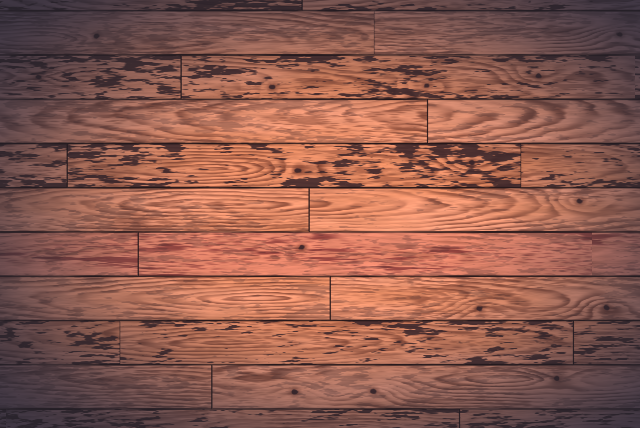
This texture is drawn by a Shadertoy shader. Its source:

```glsl
// Weathered floor boards: staggered rows of planks with arched grain, knots,
// soot and thin seams. Each plank seeds its own ring field, which layered sines
// warp; cellular noise scatters flecks, and a cool vignette closes the edges.

const float ASPECT = 1.5;          // layout width for a height of 1
const float ROW_HEIGHT = 0.1034;
const float TOP_SEAM = 0.0250;     // distance of the first seam from the top
const float PLANK_LENGTH = 1.063;
const float ROSY_ROW = 6.0;
// Main joint of each row, as a fraction of the width
const float STAGGER[11] = float[11](0.472, 0.585, 0.283, 0.668, 0.105, 0.483,
                                    0.216, 0.516, 0.896, 0.331, 0.718);

const vec3 PALE_WOOD  = vec3(1.00, 0.64, 0.50);
const vec3 AMBER_WOOD = vec3(0.88, 0.51, 0.33);
const vec3 ROSY_WOOD  = vec3(0.92, 0.52, 0.43);
const vec3 GRAIN      = vec3(0.46, 0.23, 0.17);
const vec3 RED_FLECK  = vec3(0.46, 0.17, 0.18);
const vec3 SOOT       = vec3(0.22, 0.14, 0.16);
const vec3 SEAM       = vec3(0.13, 0.08, 0.09);
const vec3 SHADOW     = vec3(0.22, 0.19, 0.235);

float hash(vec2 p) {
    return fract(sin(dot(p, vec2(127.1, 311.7))) * 43758.55);
}

float valueNoise(vec2 p) {
    vec2 i = floor(p), f = fract(p);
    f = f * f * (3.0 - 2.0 * f);
    vec2 e = vec2(1.0, 0.0);
    return mix(mix(hash(i), hash(i + e), f.x),
               mix(hash(i + e.yx), hash(i + e.xx), f.x), f.y);
}

float layeredNoise(vec2 p) {
    return 0.5 * valueNoise(p) + 0.3 * valueNoise(p * 2.1 + 7.3)
         + 0.2 * valueNoise(p * 4.3 + 3.1);
}

// Distance to the nearest jittered cell point
float cellular(vec2 p) {
    vec2 cell = floor(p);
    float nearest = 2.0;
    for (int j = -1; j <= 1; j++)
    for (int i = -1; i <= 1; i++) {
        vec2 c = cell + vec2(i, j);
        vec2 point = c + vec2(hash(c), hash(c + 19.7));
        nearest = min(nearest, length(p - point));
    }
    return nearest;
}

// Offset from the nearest knot along a plank
vec2 knotOffset(vec2 p, float seed) {
    const float SPACING = 0.40;
    vec2 nearest = vec2(1.0);
    for (int i = -1; i <= 1; i++) {
        vec2 c = vec2(floor(p.x / SPACING) + float(i), seed);
        float x = (c.x + 0.5 + 0.7 * (hash(c) - 0.5)) * SPACING;
        vec2 offset = p - vec2(x, 0.055 * (hash(c + 5.3) - 0.5));
        bool present = hash(c + 9.1) > 0.5;
        if (present && length(offset) < length(nearest)) nearest = offset;
    }
    return nearest;
}

// Strength of the growth rings: long arches that swell around knots
float growthRings(vec2 p, vec2 knot, float seed) {
    vec2 heart = vec2(ASPECT * hash(vec2(seed, 2.0)), 0.05 * (hash(vec2(seed, 4.0)) - 0.5));
    vec2 q = (p - heart) * vec2(0.08, 1.0);
    float warp = sin(p.x * 7.0 + seed) + 0.5 * sin(p.x * 19.0 + p.y * 50.0 + seed * 2.0)
               + 0.2 * sin(p.x * 47.0 - p.y * 110.0);
    vec2 k = knot * vec2(14.0, 38.0);
    float radius = length(q) + 0.0025 * warp + 0.022 * exp(-dot(k, k))
                 + 0.006 * layeredNoise(p * vec2(9.0, 60.0) + seed);
    float phase = fract(radius * 125.0);
    return smoothstep(0.2, 0.8, phase) * (1.0 - smoothstep(0.8, 1.0, phase));
}

float lineMask(float d, float halfWidth, float px) {
    return 1.0 - smoothstep(halfWidth - px, halfWidth + px, abs(d));
}

vec3 plankColor(vec2 p, float row, float seed) {
    float rosy = 1.0 - step(0.5, abs(row - ROSY_ROW));
    float dirt = mix(0.3, 1.0, mod(row + 1.0, 2.0)) * (1.0 - 0.7 * rosy);
    vec2 knot = knotOffset(p, seed);
    vec2 shifted = p + vec2(seed * 3.7, row);

    // Wood tone, fibres and rings
    float tone = layeredNoise(shifted * vec2(3.0, 22.0));
    float pale = 0.9 * tone + 0.3 * hash(vec2(seed, 8.0)) + 0.25 * (1.0 - dirt);
    vec3 col = mix(mix(AMBER_WOOD, PALE_WOOD, pale), ROSY_WOOD, 0.7 * rosy);
    col *= 0.88 + 0.24 * layeredNoise(shifted * vec2(22.0, 190.0));
    float rings = growthRings(p, knot, seed);
    float ringDepth = smoothstep(0.25, 0.75, layeredNoise(shifted * vec2(7.0, 30.0)));
    col = mix(col, GRAIN, rings * (0.1 + 0.6 * ringDepth) * (1.0 - 0.5 * rosy));

    // Short flecks and long hairline streaks
    float patches = smoothstep(0.35, 0.65, valueNoise(shifted * vec2(4.0, 25.0)));
    float fleck = 1.0 - smoothstep(0.1, 0.4, cellular(shifted * vec2(22.0, 170.0)));
    float streak = smoothstep(0.56, 0.70, layeredNoise(shifted * vec2(8.0, 95.0)));
    col = mix(col, mix(GRAIN, RED_FLECK, rosy), patches * max(0.4 * fleck, (0.4 + 0.3 * rosy) * streak));

    // Soot breaks up along the fibres and gathers at plank edges
    float edge = smoothstep(0.25, 0.5, abs(p.y) / ROW_HEIGHT);
    float sootArea = valueNoise(shifted * vec2(5.0, 24.0) + 3.0) + 0.25 * edge;
    float soot = layeredNoise(shifted * vec2(26.0, 130.0)) + 0.35 * sootArea + 0.08 * rings;
    col = mix(col, SOOT, 0.85 * dirt * smoothstep(0.76, 0.92, soot));

    // Knots
    float r = length(knot * vec2(0.8, 1.0)) + 0.003 * valueNoise(p * 160.0);
    col = mix(col, GRAIN, 0.45 * (1.0 - smoothstep(0.006, 0.018, r)));
    return mix(col, SOOT, 0.9 * (1.0 - smoothstep(0.005, 0.009, r)));
}

void mainImage(out vec4 fragColor, in vec2 fragCoord) {
    vec2 uv = fragCoord / iResolution.xy;
    float px = 0.6 / iResolution.y;

    // Row and plank under this point
    float rowCoord = (1.0 - uv.y - TOP_SEAM) / ROW_HEIGHT + 1.0;
    float row = floor(rowCoord);
    vec2 p = vec2(uv.x * ASPECT, (fract(rowCoord) - 0.5) * ROW_HEIGHT);
    float along = (p.x - STAGGER[clamp(int(row), 0, 10)] * ASPECT) / PLANK_LENGTH;
    float joint = floor(along + 0.5);
    float seed = 20.0 * hash(vec2(row, floor(along)));
    vec3 col = plankColor(p, row, seed);

    // Seams between rows, uneven in width and depth
    float seamDistance = 0.5 * ROW_HEIGHT - abs(p.y);
    float seamId = floor(rowCoord + 0.5);
    float wear = valueNoise(vec2(p.x * 14.0, seamId * 3.0));
    float seam = (0.65 + 0.35 * wear) * lineMask(seamDistance, 0.0011 + 0.0010 * wear, px);
    col *= 1.0 - 0.2 * (1.0 - smoothstep(0.0, 0.005, seamDistance));

    // Joints between planks: secondary ones show on every fourth row only
    float jointStrength = joint == 0.0 ? (row == 1.0 ? 0.35 : 0.9)
                                       : (mod(row, 4.0) == 0.0 ? 0.4 : 0.0);
    float gap = jointStrength * lineMask((along - joint) * PLANK_LENGTH, 0.0015, px);
    col = mix(col, SEAM, max(seam, gap));

    // Cool vignette
    float light = 1.0 - smoothstep(0.34, 1.42, length((uv - vec2(0.52, 0.49)) * 2.0));
    fragColor = vec4(mix(SHADOW * (0.55 + 0.6 * col.r), col, light), 1.0);
}
```
